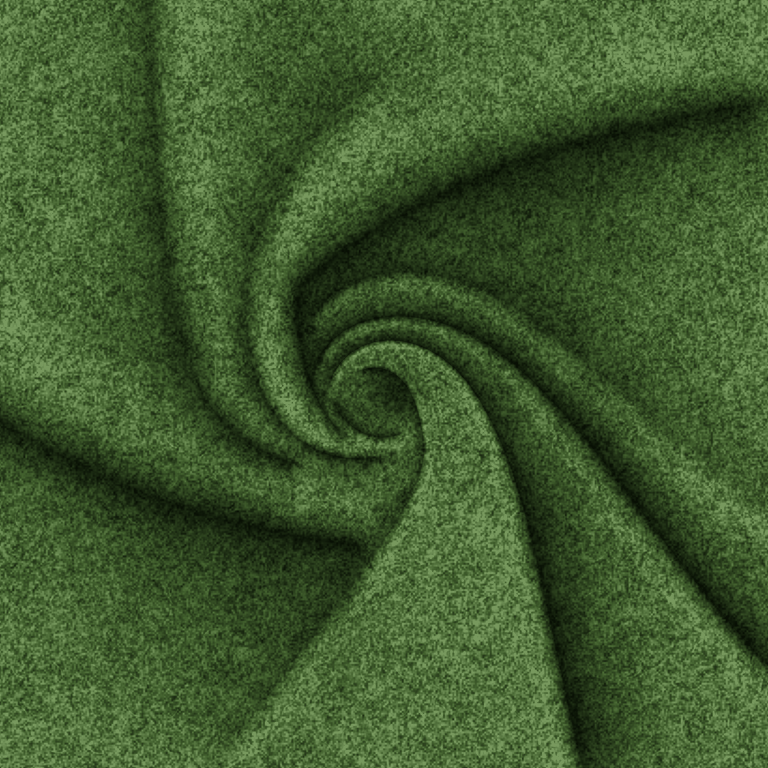
Give the GLSL for this texture, as a WebGL 1 fragment shader.

```glsl
precision highp float;
// Green felted wool cloth gathered into a spiral of soft folds.

uniform vec2 u_resolution;

// Lengths are in percent of the canvas.
const vec2 HUB = vec2(49.5, 48.0);
const float BASE_LIGHT = 0.73;
const float RIDGE_GAIN = 0.14;
const float GRAIN_GAIN = 1.15;
const float HAIR_GAIN = 0.18;
const vec3 DEEP = vec3(0.03, 0.06, 0.015);
const vec3 MOSS = vec3(0.26, 0.38, 0.18);
const vec3 PALE = vec3(0.47, 0.60, 0.37);

float hash(vec2 c) {
  vec3 q = fract(vec3(c.xyx) * 0.1031);
  q += dot(q, q.yzx + 33.33);
  return fract((q.x + q.y) * q.z);
}

float noise(vec2 x) {
  vec2 c = floor(x), f = fract(x);
  f = f * f * (3.0 - 2.0 * f);
  return mix(mix(hash(c), hash(c + vec2(1, 0)), f.x),
             mix(hash(c + vec2(0, 1)), hash(c + 1.0), f.x), f.y);
}

vec2 bezier(vec2 a, vec2 b, vec2 c, vec2 d, float t) {
  float s = 1.0 - t;
  return s * s * s * a + 3.0 * s * s * t * b + 3.0 * s * t * t * c + t * t * t * d;
}

// Nearest point on a cubic: x = distance, y = side (left is +1), z = start + position.
vec3 trace(vec3 best, vec2 p, vec2 a, vec2 b, vec2 c, vec2 d, float start) {
  vec2 from = a;
  for (int i = 0; i < 14; i++) {
    vec2 to = bezier(a, b, c, d, float(i + 1) / 14.0);
    vec2 along = to - from, rel = p - from;
    float h = clamp(dot(rel, along) / dot(along, along), 0.0, 1.0);
    float dist = length(rel - along * h);
    float side = along.x * rel.y - along.y * rel.x < 0.0 ? -1.0 : 1.0;
    if (dist < best.x) best = vec3(dist, side, start + (float(i) + h) / 14.0);
    from = to;
  }
  return best;
}

// Shadow on one side of a crease, a rounded lit ridge on the other.
float fold(float light, vec3 near, float spans, float shadowSide, vec2 depth, vec2 width) {
  float t = near.z / spans;
  float fade = smoothstep(0.0, 0.08, t) * smoothstep(0.0, 0.08, 1.0 - t);
  float inShadow = step(0.0, near.y * shadowSide);
  float dark = exp(-near.x / mix(width.y, width.x, inShadow));
  float ridge = (near.x - 2.6 * width.y) / (1.5 * width.y);
  light *= 1.0 - fade * mix(depth.x, depth.y, t) * dark;
  return light + fade * RIDGE_GAIN * (1.0 - inShadow) * exp(-ridge * ridge) * smoothstep(0.0, width.y, near.x);
}

float pool(vec2 p, vec2 center, float radius, float amount) {
  vec2 q = (p - center) / radius;
  return amount * exp(-dot(q, q));
}

float clothLight(vec2 p) {
  vec3 far = vec3(1000.0, 1.0, 0.0);
  float k = clamp(length(p - HUB) / 22.0, 0.28, 1.3);

  // Broad light and shade
  float light = BASE_LIGHT + pool(p, vec2(74, 76), 16.0, -0.2) + pool(p, vec2(43, 92), 12.0, -0.17)
    + pool(p, vec2(31, 22), 18.0, -0.17) + pool(p, vec2(17, 54), 11.0, -0.11)
    + pool(p, vec2(7, 22), 14.0, -0.06) + pool(p, vec2(57, 19), 13.0, 0.04);

  // Upper right fold and the valley on its left
  vec3 n = trace(far, p, vec2(106, 88), vec2(83.3, 83.7), vec2(57.3, 79.2), vec2(39.1, 62.9), 0.0);
  n = trace(n, p, vec2(39.1, 62.9), vec2(38, 57), vec2(39.7, 46.6), vec2(46.2, 42.1), 1.0);
  light = fold(light, n, 2.0, 1.0, vec2(0.85, 0.9), k * vec2(4.6, 2.3));
  n = trace(far, p, vec2(52.1, 92.2), vec2(37.8, 83.1), vec2(31.2, 70), vec2(32.2, 56.4), 0.0);
  n = trace(n, p, vec2(32.2, 56.4), vec2(32.8, 47.9), vec2(39.1, 36.5), vec2(53.2, 41.4), 1.0);
  light = fold(light, n, 2.0, -1.0, vec2(0.35, 0.95), k * vec2(3.6, 1.5));

  // Upright left fold and the low left fold
  n = trace(far, p, vec2(19.5, 110), vec2(19.5, 85.7), vec2(20.2, 66.1), vec2(24.7, 53.1), 0.0);
  n = trace(n, p, vec2(24.7, 53.1), vec2(26.7, 45.3), vec2(32.6, 40.8), vec2(40.4, 39.1), 1.0);
  light = fold(light, n, 2.0, -1.0, vec2(0.5, 0.85), k * vec2(3.6, 1.6));
  n = trace(far, p, vec2(-8, 50.5), vec2(11.7, 36.2), vec2(31.2, 30.3), vec2(50.1, 28.6), 0.0);
  light = fold(light, n, 1.0, -1.0, vec2(0.85, 0.9), k * vec2(4.2, 2.6));

  // Front fold: hub curl and left edge, then the right edge
  n = trace(far, p, vec2(45.6, 51.2), vec2(51, 54), vec2(54.6, 50), vec2(55.2, 41.5), 0.0);
  n = trace(n, p, vec2(55.2, 41.5), vec2(55, 33), vec2(43, 21.9), vec2(24.7, -4.2), 1.0);
  light = fold(light, n, 2.0, -1.0, vec2(0.95, 0.3), k * vec2(4.6, 0.7));
  n = trace(far, p, vec2(42.3, 47.9), vec2(43.6, 57.7), vec2(56, 59), vec2(62.5, 47.9), 0.0);
  n = trace(n, p, vec2(62.5, 47.9), vec2(70.3, 34.9), vec2(71, 16.7), vec2(78.1, -8), 1.0);
  light = fold(light, n, 2.0, 1.0, vec2(0.85, 0.95), k * vec2(5.0, 0.8));

  // Two folds sweeping to the right
  n = trace(far, p, vec2(40.6, 47.9), vec2(39.7, 59.6), vec2(54.7, 62.9), vec2(66.4, 53.1), 0.0);
  n = trace(n, p, vec2(66.4, 53.1), vec2(79.4, 42.1), vec2(85.9, 27.1), vec2(106, 7), 1.0);
  light = fold(light, n, 2.0, 1.0, vec2(0.85, 0.95), k * vec2(3.2, 0.9));
  n = trace(far, p, vec2(39.5, 56.4), vec2(43, 66.1), vec2(57.3, 68.1), vec2(70.3, 57.7), 0.0);
  n = trace(n, p, vec2(70.3, 57.7), vec2(80.7, 49.9), vec2(91.1, 40.8), vec2(106, 29), 1.0);
  light = fold(light, n, 2.0, 1.0, vec2(0.8, 0.2), k * vec2(4.6, 1.0));

  // Small crease in the hub and its dark hollow
  n = trace(far, p, vec2(43, 48.6), vec2(44.9, 43.4), vec2(49.5, 42.1), vec2(52.7, 43.8), 0.0);
  light = fold(light, n, 1.0, 1.0, vec2(0.8), vec2(0.9, 0.4));
  return light * (1.0 - pool(p, vec2(51.3, 48.8), 2.9, 0.7)) * (1.0 - pool(p, vec2(47.8, 48), 5.5, 0.35));
}

// Matted fibres: fine grain, two warped layers and soft blotches.
float felt(vec2 p) {
  vec2 w = p + 1.2 * vec2(noise(p * 0.7), noise(p * 0.7 + 40.0));
  vec2 r = vec2(w.x + w.y, w.y - w.x);
  return 0.55 * noise(p * 4.1) + 0.3 * noise(w * vec2(2.7, 1.9) + 90.0)
    + 0.25 * noise(r * vec2(1.1, 1.9) + 200.0) + 0.16 * noise(p * 0.4) - 0.63;
}

// One short curved loose hair in some cells of a grid.
float hairs(vec2 p) {
  vec2 cell = floor(p / 5.0), q = fract(p / 5.0) - 0.5;
  float a = 6.2832 * hash(cell + 7.0);
  q = mat2(cos(a), sin(a), -sin(a), cos(a)) * q;
  float line = abs(q.y + 1.5 * q.x * q.x - 0.1);
  return step(0.6, hash(cell)) * (1.0 - smoothstep(0.0, 0.035, line)) * (1.0 - smoothstep(0.15, 0.3, abs(q.x)));
}

void main() {
  vec2 p = 100.0 * gl_FragCoord.xy / u_resolution;
  float light = clothLight(p);
  float nap = GRAIN_GAIN * felt(p) + HAIR_GAIN * hairs(p);
  float tone = clamp(light + nap * (0.2 + 0.95 * light), 0.0, 1.0);
  vec3 color = mix(DEEP, MOSS, min(tone / 0.6, 1.0));
  gl_FragColor = vec4(mix(color, PALE, max(tone - 0.6, 0.0) / 0.4), 1.0);
}
```
